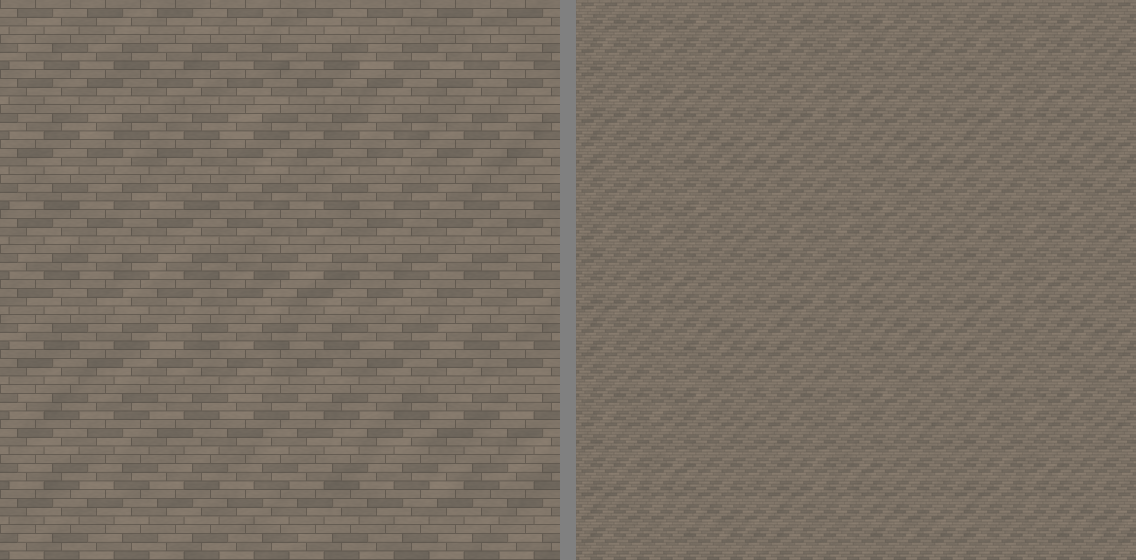
Left, the tile; right, the same tile 3 across and 3 down.
Reproduce this texture procedurally as a Shadertoy shader.

```glsl
// Weathered grey-brown brickwork: thin bricks in staggered courses, with dark bricks and soft diagonal stains.

const vec2  BRICKS      = vec2(16.0, 64.0);   // bricks across, courses down
const float JOINT_WIDTH = 0.00105;            // in canvas units
const vec3  LIGHT_BRICK = vec3(0.530, 0.482, 0.429);
const vec3  DARK_BRICK  = vec3(0.432, 0.401, 0.361);
const vec3  JOINT_COLOR = vec3(0.310, 0.286, 0.256);
const vec2  STAIN_CELLS = vec2(14.0, 12.0);   // whole numbers, so the noise wraps
const vec2  GRAIN_CELLS = vec2(96.0, 256.0);
const float STAIN_AMOUNT = 0.32;
const float GRAIN_AMOUNT = 0.18;

// Shift of each course, in bricks; repeats every four courses
const float COURSE_SHIFT[4] = float[4](0.0, 0.5, 0.75, 0.25);

// Lightness of the even and odd bricks; repeats every eight courses
const vec2 COURSE_TONE[8] = vec2[8](
    vec2(0.70, 0.64), vec2(0.08, 0.78), vec2(0.86, 0.42), vec2(0.66, 0.86),
    vec2(0.64, 0.70), vec2(0.84, 0.18), vec2(0.45, 0.80), vec2(0.92, 0.08));

float hash(vec2 p) {
    vec3 q = fract(vec3(p.xyx) * 0.1031);
    q += dot(q, q.yzx + 33.33);
    return fract((q.x + q.y) * q.z);
}

// Slope contribution of one lattice corner, wrapped at the period
float corner(vec2 cell, vec2 offset, vec2 period) {
    float angle = 6.28318 * hash(mod(cell, period));
    return dot(vec2(cos(angle), sin(angle)), offset);
}

// Tiling gradient noise, roughly -0.7 to 0.7
float gradientNoise(vec2 p, vec2 period) {
    vec2 i = floor(p), f = fract(p), e = vec2(1.0, 0.0);
    vec2 u = f * f * f * (f * (f * 6.0 - 15.0) + 10.0);
    float low  = mix(corner(i, f, period), corner(i + e.xy, f - e.xy, period), u.x);
    float high = mix(corner(i + e.yx, f - e.yx, period), corner(i + e.xx, f - e.xx, period), u.x);
    return mix(low, high, u.y);
}

// Share of a pixel covered by a line that starts each cell
float lineCoverage(float pos, float cellSize, float pixel) {
    float halfWidth = 0.5 * JOINT_WIDTH;
    float d = mod(pos - halfWidth + 0.5 * cellSize, cellSize) - 0.5 * cellSize;
    float overlap = min(d + 0.5 * pixel, halfWidth) - max(d - 0.5 * pixel, -halfWidth);
    return clamp(overlap / pixel, 0.0, 1.0);
}

void mainImage(out vec4 fragColor, in vec2 fragCoord) {
    vec2 uv = fragCoord / iResolution.xy;
    vec2 pixel = 1.0 / iResolution.xy;
    vec2 brickSize = 1.0 / BRICKS;

    // Brick layout, courses counted from the top
    int course = int(BRICKS.y - 1.0 - floor(uv.y * BRICKS.y));
    float shift = COURSE_SHIFT[course & 3];
    float column = floor(uv.x * BRICKS.x - shift);
    vec2 pairTone = COURSE_TONE[course & 7];
    float tone = mod(column, 2.0) < 0.5 ? pairTone.x : pairTone.y;

    // Stains lean to the right; the whole-number shear keeps them tiling
    vec2 sheared = vec2(uv.x - uv.y, uv.y);
    float stain = gradientNoise(sheared * STAIN_CELLS, STAIN_CELLS)
                + 0.5 * gradientNoise(sheared * STAIN_CELLS * 2.0 + 0.37, STAIN_CELLS * 2.0);
    float grain = gradientNoise(uv * GRAIN_CELLS, GRAIN_CELLS);
    tone += STAIN_AMOUNT * stain + GRAIN_AMOUNT * grain;
    vec3 color = mix(DARK_BRICK, LIGHT_BRICK, clamp(tone, -0.25, 1.25));

    // Mortar joints
    float bed  = lineCoverage(uv.y, brickSize.y, pixel.y);
    float head = lineCoverage(uv.x - shift * brickSize.x, brickSize.x, pixel.x);
    color = mix(color, JOINT_COLOR, max(bed, head));

    fragColor = vec4(color, 1.0);
}
```
